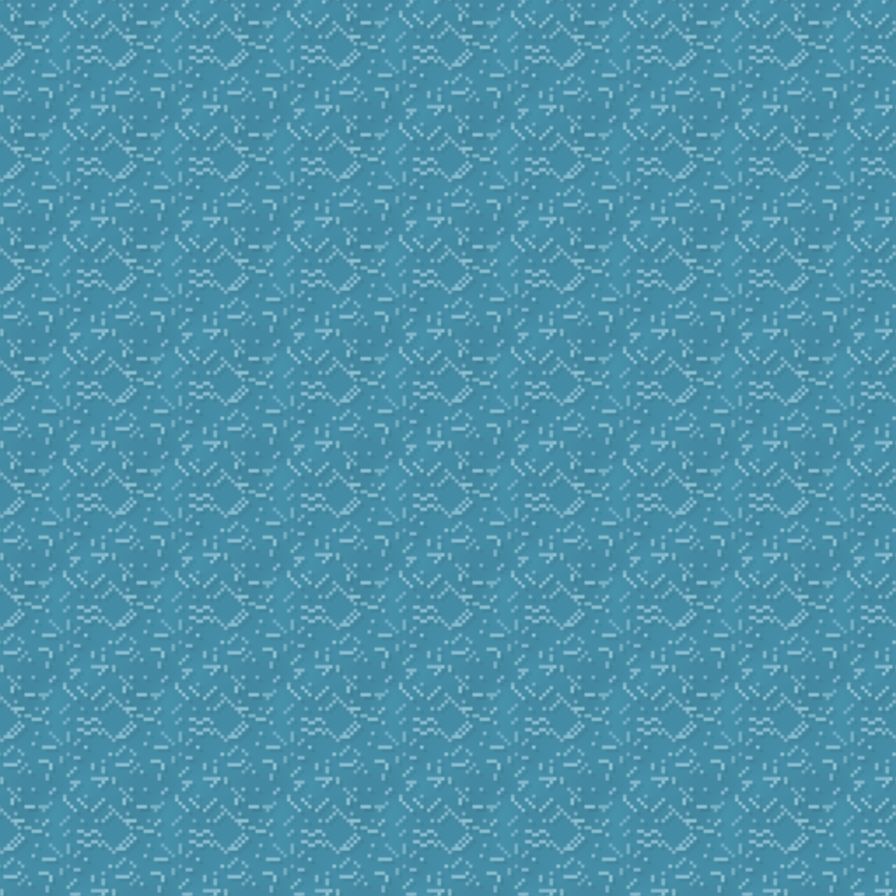
This pattern is drawn by a WebGL 1 fragment shader. Its source:

```glsl
precision highp float;

uniform vec2 u_resolution;

const float REPEATS = 8.0;        // tiles across and down
const float TILE = 32.0;          // flecks per tile side
const float CELL = 4.0;           // flecks per stroke cell side

const vec3 WATER = vec3(0.27, 0.55, 0.65);
const vec3 GLINT = vec3(0.59, 0.78, 0.85);

vec2 hash2(vec2 p, float seed) {
    vec2 q = vec2(dot(p, vec2(127.1, 311.7)), dot(p, vec2(269.5, 183.3)));
    return fract(sin(q + seed * 17.3) * 4375.85);
}

// Shortest signed offset on the repeating tile
vec2 wrapOffset(vec2 a, vec2 b) {
    return mod(a - b + 0.5 * TILE, TILE) - 0.5 * TILE;
}

// Value noise that wraps after period cells
float wrapNoise(vec2 p, float period) {
    vec2 i = floor(p);
    vec2 f = smoothstep(0.0, 1.0, fract(p));
    float a = hash2(mod(i, period), 5.0).x;
    float b = hash2(mod(i + vec2(1.0, 0.0), period), 5.0).x;
    float c = hash2(mod(i + vec2(0.0, 1.0), period), 5.0).x;
    float d = hash2(mod(i + 1.0, period), 5.0).x;
    return mix(mix(a, b, f.x), mix(c, d, f.x), f.y);
}

vec2 strokeDirection(float pick) {
    if (pick < 0.18) return vec2(1.0, 0.0);
    if (pick < 0.45) return vec2(0.0, 1.0);
    if (pick < 0.78) return vec2(1.0, 1.0);
    return vec2(1.0, -1.0);
}

// Short straight runs of flecks, one starting in each cell
float scatteredStrokes(vec2 fleck) {
    vec2 home = floor(fleck / CELL);
    float light = 0.0;
    for (int y = -1; y <= 1; y++) {
        for (int x = -1; x <= 0; x++) {
            vec2 cell = home + vec2(float(x), float(y));
            vec2 id = mod(cell, TILE / CELL);
            vec2 shape = hash2(id, 1.0);
            vec2 start = cell * CELL + floor(hash2(id, 2.0) * CELL);
            vec2 dir = strokeDirection(shape.x);
            vec2 d = fleck - start;
            float k = dot(d, dir) / dot(dir, dir);
            float count = 1.0 + floor(shape.y * 3.8);
            vec2 miss = abs(d - dir * k);
            if (max(miss.x, miss.y) < 0.1 && k > -0.1 && k < count - 0.5) {
                light = max(light, mix(0.55, 0.95, fract(shape.y * 7.0)));
            }
        }
    }
    return light;
}

// Brightness of one fleck: scatter, an open diamond and a pair of ripples
float fleckLight(vec2 fleck) {
    vec2 t = mod(fleck, TILE);
    float light = scatteredStrokes(t);

    vec2 d = wrapOffset(t, vec2(0.0, 18.0));
    float ring = abs(d.x) + abs(d.y);
    if (ring < 6.5) {
        light = (ring > 5.5 && d.x > -3.5 && abs(d.y) > 0.5) ? 0.75 : 0.0;
    }

    vec2 e = wrapOffset(t, vec2(22.0, 15.0));
    if (e.x > -1.5 && e.x < 6.5 && e.y > -2.5 && e.y < 4.5) {
        float rise = e.y + step(2.0, mod(e.x + 0.5, 4.0));
        bool onRow = abs(rise) < 0.5 || abs(rise - 3.0) < 0.5;
        light = (onRow && e.x > -0.5) ? 0.85 : 0.0;
    }
    return light;
}

// Softened blend between neighbouring flecks
float softLight(vec2 p) {
    vec2 q = p - 0.5;
    vec2 i = floor(q);
    vec2 f = smoothstep(0.1, 0.9, fract(q));
    float low = mix(fleckLight(i), fleckLight(i + vec2(1.0, 0.0)), f.x);
    float high = mix(fleckLight(i + vec2(0.0, 1.0)), fleckLight(i + 1.0), f.x);
    return mix(low, high, f.y);
}

void main() {
    vec2 uv = gl_FragCoord.xy / u_resolution;
    vec2 p = mod(uv * REPEATS, 1.0) * TILE;

    // Broad tone drift and a faint shadow below each fleck
    float tone = wrapNoise(p / 8.0, 4.0) - 0.5;
    float shadow = softLight(p + vec2(-1.0, 1.0));
    vec3 color = WATER * (1.0 + 0.07 * tone - 0.07 * shadow);

    color = mix(color, GLINT, softLight(p));
    gl_FragColor = vec4(color, 1.0);
}
```
